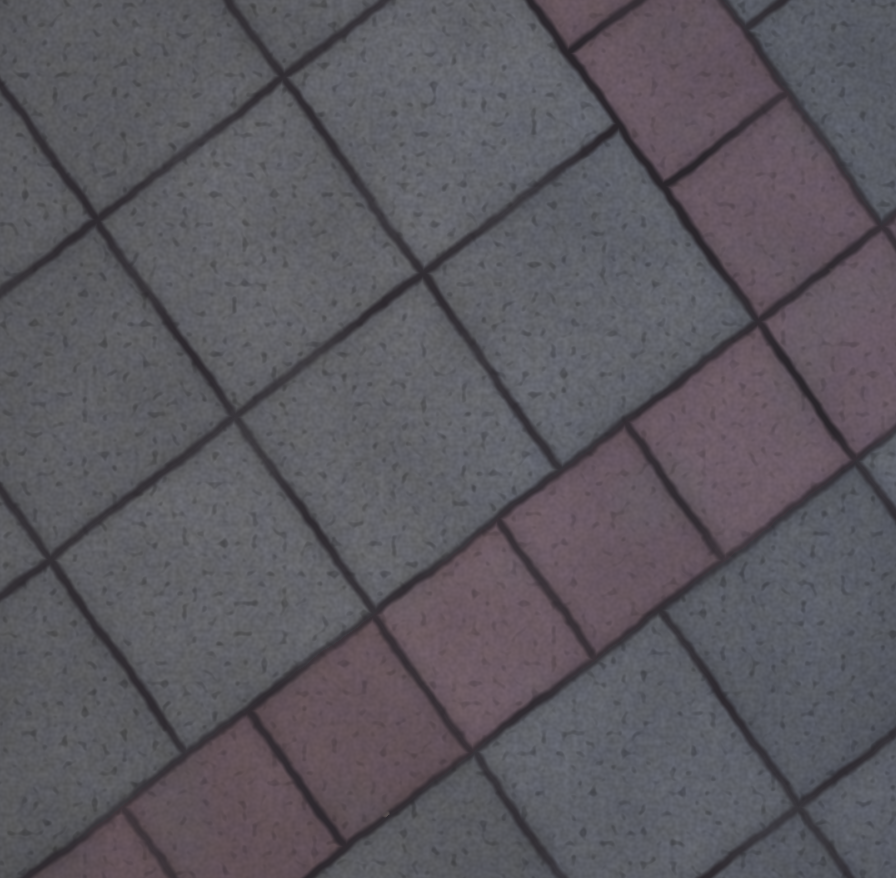
This texture is drawn by a Shadertoy shader. Its source:

```glsl
// Slanted square grey paving crossed by two bands of small dusky red pavers.
#define ORIGIN vec2(0.481, 0.6875)      // a slab corner, in canvas heights
#define SLAB_U vec2(0.2128, 0.1622)     // slab side going right and up
#define SLAB_V vec2(0.1582, -0.2234)    // slab side going right and down
#define BAND vec2(0.67, 0.71)           // widths of the two bands, in slabs
#define PAVER vec2(0.67, 0.68)          // paver pitch along each band, in slabs
#define JOINT_WIDTH 0.030               // half width with its soft edge, in slabs
#define GRAIN 0.075
#define GREY vec3(0.362, 0.364, 0.382)
#define RED vec3(0.397, 0.332, 0.358)
#define JOINT vec3(0.165, 0.148, 0.170)

float hash(vec2 p) {
    vec3 h = fract(vec3(p.xyx) * 0.1031);
    h += dot(h, h.yzx + 33.33);
    return fract((h.x + h.y) * h.z);
}

vec2 gradient(vec2 cell) {
    float angle = 6.2832 * hash(cell);
    return vec2(cos(angle), sin(angle));
}

float noise(vec2 p) {
    vec2 i = floor(p), f = p - i;
    vec2 w = f * f * f * (f * (f * 6.0 - 15.0) + 10.0);
    vec2 e = vec2(1.0, 0.0);
    float low = mix(dot(gradient(i), f), dot(gradient(i + e.xy), f - e.xy), w.x);
    float high = mix(dot(gradient(i + e.yx), f - e.yx), dot(gradient(i + e.xx), f - e.xx), w.x);
    return 1.4 * mix(low, high, w.y);
}

float fbm(vec2 p) {
    float sum = 0.0, amp = 0.6;
    for (int i = 0; i < 4; i++) {
        sum += amp * noise(p);
        p = mat2(1.6, 1.2, -1.2, 1.6) * p + 17.3;
        amp *= 0.5;
    }
    return sum;
}

// Finds the paving unit at q: its cell id, distance to its edge, and if it is red.
void paving(vec2 q, out vec2 id, out float edge, out bool red) {
    vec2 cell = q, size = vec2(1.0);
    bool lengthwise = q.y > 1.0 && q.y < 1.0 + BAND.y;
    bool upright = q.y <= 1.0 && q.x > 1.0 && q.x < 1.0 + BAND.x;
    red = lengthwise || upright;
    if (lengthwise) {
        size = vec2(PAVER.x, BAND.y);
        cell = (q - 1.0) / size;
    } else if (upright) {
        size = vec2(BAND.x, PAVER.y);
        cell = (q - 1.0) / size;
    } else if (q.y > 1.0) {
        cell.y -= BAND.y;
    } else if (q.x > 1.0) {
        cell.x -= BAND.x;
    }
    id = floor(cell) + (red ? 71.0 : 23.0);
    vec2 f = fract(cell);
    vec2 d = min(f, 1.0 - f) * size;
    edge = min(d.x, d.y);
}

void mainImage(out vec4 fragColor, in vec2 fragCoord) {
    vec2 p = fragCoord / iResolution.y;

    // Slab coordinates, slightly stretched right of the origin, with uneven edges
    vec2 q = inverse(mat2(SLAB_U, SLAB_V)) * (p - ORIGIN);
    q.x -= 0.05 * smoothstep(0.0, 1.0, q.x);
    q += 0.010 * vec2(noise(p * 11.0), noise(p * 11.0 + 40.0));
    q += 0.006 * vec2(noise(p * 60.0), noise(p * 60.0 + 80.0));

    vec2 id;
    float edge;
    bool red;
    paving(q, id, edge, red);

    // Base colour with tone shifts between units and a cooler right side
    vec3 color = red ? RED : GREY;
    color *= 1.0 + 0.09 * (hash(id) - 0.5);
    color += vec3(-0.012, -0.002, 0.014) * smoothstep(0.3, 1.0, p.x + 0.2 * noise(p * 4.0));
    if (red) color = mix(color, GREY * 0.98, 0.30 * smoothstep(0.0, 0.5, noise(p * 8.0 + 5.0)));

    // Broad stains and uneven light
    color *= 1.0 + 0.10 * fbm(p * 6.0 + 3.0);
    color *= 1.07 - 0.26 * dot(p - vec2(0.58, 0.60), p - vec2(0.58, 0.60));

    // Stone grain and dark pits
    float grain = 0.6 * noise(p * 100.0) + 0.7 * noise(p * 190.0 + 9.0);
    float pits = smoothstep(0.28, 0.75, noise(p * 88.0 + 31.0));
    float roughness = red ? 0.7 : 1.0;
    color *= 1.0 + roughness * (GRAIN * 1.4 * grain - 0.19 * pits);
    color += 0.012 * noise(p * 45.0 + 60.0) * vec3(-0.3, -0.2, 1.0);

    // Joints, deepest beside the upright band, with soft grime around them
    float depth = 0.74 + 0.30 * noise(p * 7.0 + 12.0);
    depth += 0.30 * smoothstep(0.3, 0.0, abs(q.x - 1.0)) * smoothstep(1.9, 1.5, q.y);
    float soft = max(JOINT_WIDTH, 6.0 / iResolution.y);
    float joint = 1.0 - smoothstep(0.18 * soft, soft, edge);
    color *= 1.0 - 0.10 * smoothstep(0.09, 0.0, edge);
    color = mix(color, JOINT, joint * clamp(depth, 0.45, 1.0));

    // Pale crumbs caught in a few paver joints
    float crumbs = smoothstep(0.45, 0.65, noise(p * 48.0 + 7.0));
    crumbs *= smoothstep(0.15, 0.4, noise(p * 9.0 + 22.0));
    if (red) color = mix(color, vec3(0.43, 0.39, 0.38), 0.7 * crumbs * joint);

    fragColor = vec4(clamp(color, 0.0, 1.0), 1.0);
}
```
